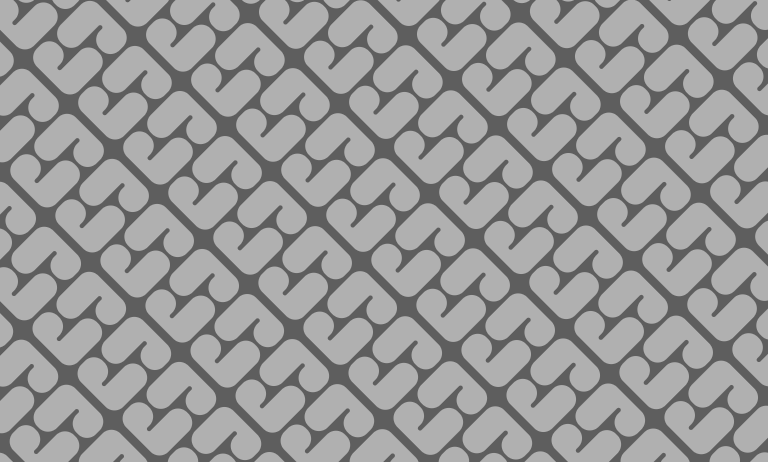
A Shadertoy shader for this pattern:

```glsl
// Diagonal lattice of interlocking rounded hook tiles, light grey on dark grey.

// Lengths are fractions of the canvas height.
const vec3  TILE_COLOR   = vec3(0.69);
const vec3  GROUT_COLOR  = vec3(0.37);
const vec2  CELL         = vec2(0.1379, 0.2078);   // repeat along and across the rows
const vec2  PAIR_CENTER  = vec2(-0.0237, 0.0562);  // one pair, from the canvas center
const vec2  PAIR_HALF    = vec2(0.0645, 0.0948);   // half extent of two joined hooks
const float LIMB_END     = 0.0214;                 // tip of the long limb
const float ARM_END      = -0.0289;                // tip of the short arm
const float SLIT_END     = -0.0620;                // inner end of the slit
const float SLIT_HALF    = 0.0048;
const float CORNER       = 0.0275;

// Signed distance to a rounded box given by two opposite corners.
float boxDistance(vec2 p, vec2 low, vec2 high, float radius) {
    vec2 d = abs(p - 0.5 * (low + high)) - 0.5 * (high - low) + radius;
    return length(max(d, 0.0)) + min(max(d.x, d.y), 0.0) - radius;
}

// One hook: a long limb and a short arm, bridged below the slit.
float hookDistance(vec2 p) {
    float base = -PAIR_HALF.y;
    float limb = boxDistance(p, vec2(SLIT_HALF, base), vec2(PAIR_HALF.x, LIMB_END), CORNER);
    float arm = boxDistance(p, vec2(-PAIR_HALF.x, base), vec2(-SLIT_HALF, ARM_END), CORNER);
    float bridgeHalf = 0.5 * PAIR_HALF.x;
    float bridge = boxDistance(p, vec2(-bridgeHalf, base), vec2(bridgeHalf, SLIT_END), 0.0);
    float slitTip = SLIT_HALF - length(p - vec2(0.0, SLIT_END));
    return min(min(limb, arm), max(bridge, slitTip));
}

void mainImage(out vec4 fragColor, in vec2 fragCoord) {
    vec2 p = (fragCoord - 0.5 * iResolution.xy) / iResolution.y - PAIR_CENTER;

    // Turn by 45 degrees: x runs down-right, y runs up-right.
    p = vec2(p.x - p.y, p.x + p.y) * sqrt(0.5);

    // Repeat the pair; the second hook is the first turned half way round.
    vec2 q = (fract(p / CELL + 0.5) - 0.5) * CELL;
    float d = min(hookDistance(q), hookDistance(-q));

    float coverage = clamp(0.5 - d * iResolution.y, 0.0, 1.0);
    fragColor = vec4(mix(GROUT_COLOR, TILE_COLOR, coverage), 1.0);
}
```
